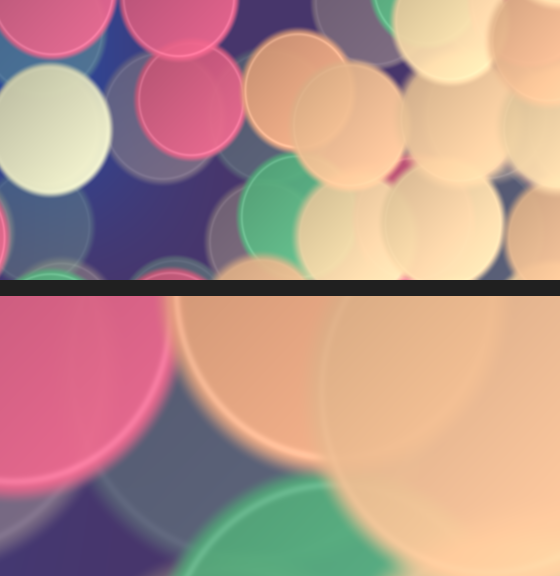
Top, the full canvas; bottom, a detail of the centre.
Give the GLSL for this background, as a WebGL 2 fragment shader.

```glsl
#version 300 es
precision highp float;

uniform vec2 u_resolution;
out vec4 fragColor;

#define RADIUS 0.225
#define JITTER 0.30
#define RIM_GLOW 0.09
#define NAVY vec3(0.17, 0.28, 0.60)
#define PLUM vec3(0.28, 0.21, 0.42)
#define PINK vec3(0.87, 0.37, 0.51)
#define GREEN vec3(0.36, 0.75, 0.53)
#define PEACH vec3(0.94, 0.67, 0.51)
#define CREAM vec3(0.98, 0.86, 0.67)
#define PALE vec3(0.88, 0.88, 0.74)
#define TAUPE vec3(0.64, 0.58, 0.54)

float hash(vec2 p) {
    return fract(sin(dot(p, vec2(127.1, 311.7))) * 43758.5453);
}

// Faint discs in the background
vec4 hazeTint(float pick) {
    if (pick > 0.62) return vec4(0.0);
    vec3 tint = pick < 0.22 ? mix(GREEN, TAUPE, 0.4) : TAUPE;
    return vec4(tint, 0.30 + 0.5 * pick);
}

// Saturated discs in the middle
vec4 vividTint(float pick) {
    if (pick > 0.68 || (pick > 0.10 && pick < 0.20)) return vec4(0.0);
    if (pick > 0.52) return vec4(GREEN, 0.88);
    if (pick > 0.20 && pick < 0.25) return vec4(PEACH, 0.92);
    return vec4(PINK, 0.88);
}

// Bright discs in front, gathered towards the lower right
vec4 lightTint(float pick, vec2 home) {
    float warmth = home.x + 0.5 * (pick - 0.5) - 0.3 * (home.y - 0.5);
    bool stray = abs(pick - 0.57) < 0.02;
    if (warmth < 1.1 && !stray) return vec4(0.0);
    vec3 tint = mix(CREAM, PEACH, 0.55 * smoothstep(0.3, 0.9, pick));
    tint = mix(PALE, tint, smoothstep(0.3, 0.9, home.x));
    return vec4(tint, 0.94);
}

// Blend one layer of discs scattered on a jittered grid
vec3 addDiscs(vec3 color, vec2 p, int layer, float spacing, float blur) {
    vec2 cell = floor(p / spacing);
    float seed = float(layer) * 17.0;
    for (int j = -1; j <= 1; j++) {
        for (int i = -1; i <= 1; i++) {
            vec2 id = cell + vec2(i, j);
            vec2 home = (id + 0.5) * spacing;
            vec2 shift = vec2(hash(id + seed), hash(id + seed + 5.3)) - 0.5;
            float pick = fract(dot(id, vec2(0.755, 0.570)) + (layer == 1 ? 0.14 : 0.0));
            vec4 tint = layer == 0 ? hazeTint(pick)
                      : layer == 1 ? vividTint(pick) : lightTint(pick, home);

            // Slightly tall ellipse with a soft edge
            vec2 v = (p - home - shift * JITTER * spacing) * vec2(1.04, 0.97);
            float radius = RADIUS * mix(0.92, 1.08, hash(id + seed + 9.1));
            float d = length(v) - radius;
            float soft = blur * mix(0.6, 1.4, hash(id + seed + 2.7));
            float mask = 1.0 - smoothstep(-soft, soft, d);

            // Gentle shading across the face and a thin inner rim
            float rim = exp(-pow((d + 0.016) / 0.005, 2.0));
            float face = 1.0 + 0.12 * dot(v, vec2(0.7, -0.7)) / radius;
            vec3 lit = tint.rgb * face + RIM_GLOW * rim * (layer == 2 ? 0.2 : 1.0);
            color = mix(color, lit, mask * tint.a);
        }
    }
    return color;
}

void main() {
    vec2 p = gl_FragCoord.xy / u_resolution.y;

    // Dark backdrop, bluer at the upper left
    float blueness = (1.0 - smoothstep(0.1, 0.9, p.x)) * smoothstep(-0.2, 0.7, p.y);
    vec3 color = mix(PLUM, NAVY, blueness);

    color = addDiscs(color, p, 0, 0.38, 0.014);
    color = addDiscs(color, p, 1, 0.42, 0.013);
    color = addDiscs(color, p, 2, 0.36, 0.022);

    fragColor = vec4(clamp(color, 0.0, 1.0), 1.0);
}
```
